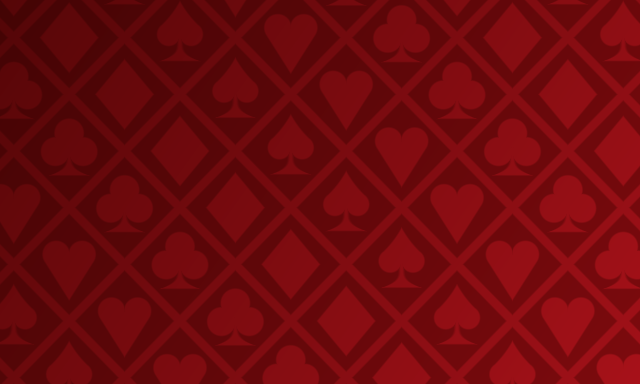
Write a WebGL 2 fragment shader that draws this pattern.

```glsl
#version 300 es
precision highp float;
// Tone-on-tone red card-suit lattice: diagonal bands cut the canvas into
// diamond cells, each holding one suit built from distance functions.
// Suits cycle across the diagonals, and light grows toward the lower right.

uniform vec2 u_resolution;
out vec4 fragColor;

// Two round lobes tapering to a tip below them; bow hollows the sides.
float lobedDrop(vec2 q, vec2 lobe, float radius, float tipY, float bow) {
    q.x = abs(q.x);
    vec2 tip = vec2(0.0, tipY);
    vec2 axis = lobe - tip;
    float len = length(axis);
    float s = radius / len;
    float c = sqrt(1.0 - s * s);
    vec2 tangent = mat2(c, -s, s, c) * axis / len;
    float along = clamp(dot(q - tip, tangent) / (len * c), 0.0, 1.0);
    float side = dot(q - tip, vec2(tangent.y, -tangent.x)) + bow * along * (1.0 - along);
    float cap = max(dot(q - lobe, tangent), q.y - lobe.y);
    return min(length(q - lobe) - radius, max(side, cap));
}

// Narrow stem flaring into a flat foot.
float stem(vec2 q, float footY) {
    float flare = clamp((footY + 0.32 - q.y) / 0.32, 0.0, 1.0);
    float halfWidth = 0.04 + 0.31 * flare * flare * flare;
    return max((abs(q.x) - halfWidth) * 0.6, max(footY - q.y, q.y - 0.1));
}

float diamond(vec2 q) {
    vec2 halfSize = vec2(0.526, 0.632);
    return dot(abs(q) - vec2(halfSize.x, 0.0), normalize(halfSize.yx));
}

float spade(vec2 q) {
    float leaf = lobedDrop(vec2(q.x, -q.y), vec2(0.205, -0.06), 0.21, -0.66, 0.1);
    return min(leaf, stem(q, -0.42));
}

float heart(vec2 q) {
    return lobedDrop(q, vec2(0.235, 0.18), 0.245, -0.647, 0.0);
}

float club(vec2 q) {
    float top = length(q - vec2(0.0, 0.32)) - 0.265;
    float sides = length(vec2(abs(q.x) - 0.25, q.y + 0.01)) - 0.26;
    return min(min(top, sides), stem(q, -0.44));
}

void main() {
    // One unit is half a cell wide; 11.55 units span the canvas.
    float unitsPerPixel = 11.55 / u_resolution.x;
    vec2 p = gl_FragCoord.xy * unitsPerPixel;
    vec2 cellShape = vec2(1.0, 1.0226);

    // Diagonal cell coordinates
    vec2 g = (p - vec2(1.248, 6.25)) / cellShape;
    vec2 diagonal = 0.5 * vec2(g.x - g.y, g.x + g.y);
    vec2 cell = round(diagonal);
    vec2 f = diagonal - cell;
    vec2 q = vec2(f.x + f.y, f.y - f.x) * cellShape;

    // Suit of this diagonal
    float suit = mod(cell.y, 4.0);
    float shape = suit < 0.5 ? diamond(q)
                : suit < 1.5 ? spade(q)
                : suit < 2.5 ? heart(q)
                : club(q);

    // Lattice bands along the cell borders
    float band = (0.5 - max(abs(f.x), abs(f.y))) * 1.43 - 0.078;

    float soft = max(unitsPerPixel, 0.02);
    float shapeMask = 1.0 - smoothstep(-soft, soft, shape);
    float bandMask = 1.0 - smoothstep(-soft, soft, band);

    // Light from the lower right
    vec2 uv = gl_FragCoord.xy / u_resolution;
    float light = 0.7 * uv.x + 0.3 * (1.0 - uv.y);
    vec3 ground = mix(vec3(0.262, 0.014, 0.016), vec3(0.49, 0.04, 0.055), light);
    vec3 figure = mix(vec3(0.335, 0.022, 0.028), vec3(0.655, 0.068, 0.098), light);

    vec3 color = mix(ground, figure * 0.97, bandMask);
    color = mix(color, figure, shapeMask);
    fragColor = vec4(color, 1.0);
}
```
